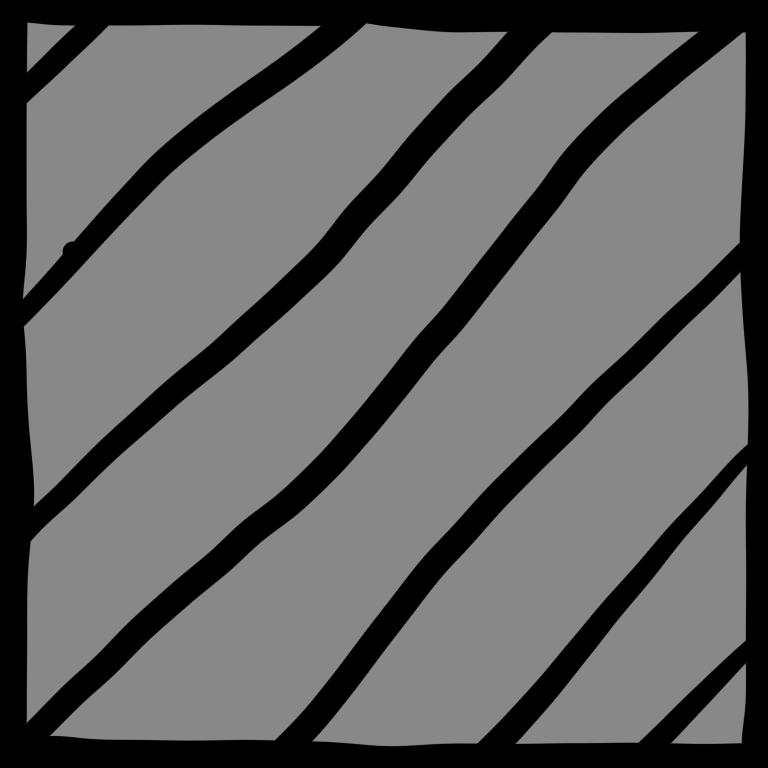
Give the GLSL for this pattern, as a Shadertoy shader.

```glsl
// Hand-inked square panel: seven wavering diagonal strokes in a rough black frame.

#define PAPER vec3(0.533)
#define INK vec3(0.0)
#define STROKES 7
#define BEND_SPAN 0.30     // length of a bend along a stroke
#define BULGE 0.002        // extra half width at mid stroke
#define JITTER 0.0025      // small hand tremor of the strokes
#define FRAME_JITTER 0.001 // small hand tremor of the frame
#define NUB vec3(0.095, 0.672, 0.0135) // pen blot: centre, radius

// Per stroke: offset from the main diagonal, half width at its start and end
const vec3 STROKE[STROKES] = vec3[](
    vec3(-0.848, 0.018, 0.021), vec3(-0.558, 0.017, 0.026),
    vec3(-0.268, 0.019, 0.029), vec3(0.0, 0.023, 0.026),
    vec3(0.298, 0.025, 0.019), vec3(0.588, 0.026, 0.0125),
    vec3(0.818, 0.022, 0.0125));

// Per stroke: two bends, each as position along the stroke and height
const vec4 BEND[STROKES] = vec4[](
    vec4(0.0), vec4(1.45, 0.040, 1.00, -0.020),
    vec4(1.02, 0.025, 0.53, -0.009), vec4(0.81, 0.032, 1.62, -0.043),
    vec4(0.42, 0.048, 1.05, -0.006), vec4(0.65, 0.027, 1.40, -0.022),
    vec4(0.0));

float hash(float n) {
    return fract(sin(n * 127.1) * 43758.5);
}

// Smooth 1D noise in -1..1
float noise(float x) {
    float cell = floor(x);
    return 2.0 * mix(hash(cell), hash(cell + 1.0), smoothstep(0.0, 1.0, x - cell)) - 1.0;
}

float bump(float x, float centre, float span) {
    float d = (x - centre) / span;
    return exp(-d * d);
}

// Signed distance to one diagonal stroke, negative inside
float strokeDistance(vec2 p, int i) {
    float along = p.x + p.y;
    float across = p.x - p.y;
    vec3 stroke = STROKE[i];
    vec4 bend = BEND[i];
    float seed = float(i) * 31.0;

    float centre = stroke.x
        + bend.y * bump(along, bend.x, BEND_SPAN)
        + bend.w * bump(along, bend.z, BEND_SPAN)
        + JITTER * noise(along * 11.0 + seed);

    float reach = abs(stroke.x);
    float t = clamp((along - reach) / (2.0 - 2.0 * reach), 0.0, 1.0);
    float halfWidth = mix(stroke.y, stroke.z, t) + BULGE * sin(3.1416 * t);
    return (abs(across - centre) - halfWidth) * 0.7071;
}

// Signed distance to the frame, whose four inner edges waver separately
float frameDistance(vec2 p) {
    float left = 0.0355 + 0.009 * bump(p.y, 0.36, 0.08)
        - 0.006 * bump(p.y, 0.60, 0.05);
    float right = 0.029 + 0.008 * bump(p.y, 0.69, 0.12)
        - 0.003 * bump(p.y, 0.47, 0.08) + 0.006 * bump(p.y, 0.03, 0.04);
    float top = 0.033 + 0.009 * smoothstep(0.46, 0.60, p.x)
        - 0.003 * bump(p.x, 0.47, 0.02) - 0.004 * bump(p.x, 0.03, 0.03);
    float bottom = 0.0365 - 0.0045 * smoothstep(0.30, 0.50, p.x)
        + 0.005 * bump(p.x, 0.07, 0.04) - 0.003 * bump(p.x, 0.514, 0.05);

    vec2 tremor = FRAME_JITTER * vec2(noise(p.y * 12.0), noise(p.x * 12.0 + 50.0));
    vec2 low = vec2(left, bottom) + tremor - p;
    vec2 high = p - 1.0 + vec2(right, top) + tremor;
    vec2 edge = max(low, high);
    return -max(edge.x, edge.y);
}

void mainImage(out vec4 fragColor, in vec2 fragCoord) {
    vec2 p = fragCoord / iResolution.xy;
    float pixel = 1.0 / min(iResolution.x, iResolution.y);

    // Union of frame, blot and strokes
    float ink = min(frameDistance(p), length(p - NUB.xy) - NUB.z);
    for (int i = 0; i < STROKES; i++) {
        ink = min(ink, strokeDistance(p, i));
    }

    float paper = smoothstep(-0.75 * pixel, 0.75 * pixel, ink);
    fragColor = vec4(mix(INK, PAPER, paper), 1.0);
}
```
